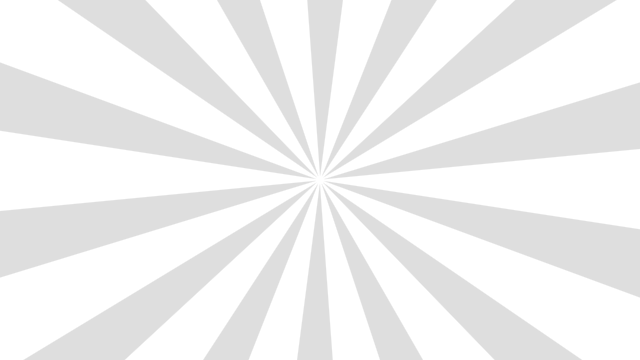
Give the GLSL for this background, as a Shadertoy shader.

```glsl
// Sunburst: pale grey rays spread from the centre of a white canvas.
// The angle is folded into one repeated sector holding a single wedge,
// whose edges are smoothed by the share of the pixel that it covers.

#define RAY_COUNT 14.0
#define RAY_TURN 0.19635     // angle of the first ray's axis, radians
#define RAY_HALF_ANGLE 0.1008
#define TIP_RADIUS 0.010     // gap left clear at the hub, canvas heights
#define EDGE_SOFTNESS 1.2    // edge width in pixels
#define RAY_COLOR vec3(0.8706)
#define PAPER_COLOR vec3(1.0)

const float TAU = 6.2831853;

// Rotates p into the sector of its nearest ray, with the ray along +x.
vec2 foldToRay(vec2 p) {
    float sector = TAU / RAY_COUNT;
    float angle = atan(p.y, p.x) - RAY_TURN;
    angle = mod(angle + 0.5 * sector, sector) - 0.5 * sector;
    return length(p) * vec2(cos(angle), sin(angle));
}

// Part of a soft pixel that lies within the wedge around the x axis.
float wedgeCoverage(vec2 p, float blur) {
    float halfWidth = max(p.x - TIP_RADIUS, 0.0) * tan(RAY_HALF_ANGLE);
    float slant = blur / cos(RAY_HALF_ANGLE);
    vec2 sides = (vec2(halfWidth, -halfWidth) - p.y) / slant;
    sides = clamp(sides + 0.5, 0.0, 1.0);
    return sides.x - sides.y;
}

void mainImage(out vec4 fragColor, in vec2 fragCoord) {
    // Centred coordinates in canvas heights
    vec2 p = (fragCoord - 0.5 * iResolution.xy) / iResolution.y;
    p.x += 1e-6; // keeps atan defined at the exact hub

    float ray = wedgeCoverage(foldToRay(p), EDGE_SOFTNESS / iResolution.y);
    fragColor = vec4(mix(PAPER_COLOR, RAY_COLOR, ray), 1.0);
}
```
